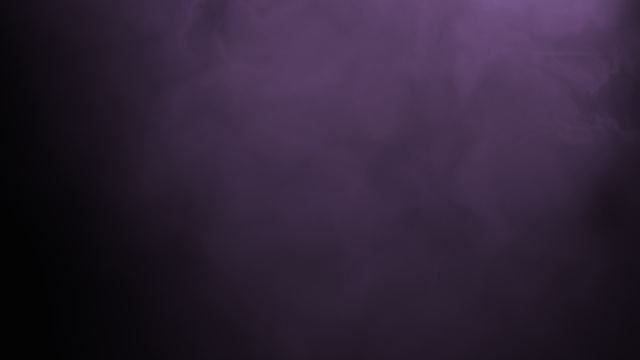
Give the GLSL for this background, as a Shadertoy shader.

```glsl
// Violet stage smoke lit from the upper right, fading into darkness at the left and lower corners.

#define SMOKE_TINT vec3(1.0, 0.715, 1.14)
#define SHADOW_COLOR vec3(0.011, 0.010, 0.014)
#define LOW_LIGHT 0.118
#define HIGH_LIGHT 0.345
#define GLOW_GAIN 0.085
#define CLOUD_SCALE 2.8
#define CLOUD_CONTRAST 0.46
#define WARP_AMOUNT 0.25
#define WISP_SCALE 4.5
#define WISP_GAIN 0.05

vec2 hashGradient(vec2 cell) {
    vec3 q = fract(cell.xyx * vec3(0.1031, 0.1030, 0.0973));
    q += dot(q, q.yzx + 33.33);
    float angle = 6.28318 * fract((q.x + q.y) * q.z);
    return vec2(cos(angle), sin(angle));
}

float gradientNoise(vec2 p) {
    vec2 cell = floor(p), f = fract(p);
    vec2 w = f * f * f * (f * (f * 6.0 - 15.0) + 10.0);
    vec2 e = vec2(0.0, 1.0);
    float a = dot(hashGradient(cell), f);
    float b = dot(hashGradient(cell + e.yx), f - e.yx);
    float c = dot(hashGradient(cell + e.xy), f - e.xy);
    float d = dot(hashGradient(cell + e.yy), f - e.yy);
    return mix(mix(a, b, w.x), mix(c, d, w.x), w.y);
}

float fbm(vec2 p) {
    float sum = 0.0, amplitude = 0.5;
    for (int i = 0; i < 6; i++) {
        sum += amplitude * gradientNoise(p);
        p = mat2(1.6, 1.2, -1.2, 1.6) * p + 7.3;
        amplitude *= 0.53;
    }
    return sum;
}

// Soft elliptical spot: 1 at its center, falling to 0
float spot(vec2 uv, vec2 center, vec2 radius) {
    vec2 d = (uv - center) / radius;
    return exp(-dot(d, d));
}

// Broad light distribution, before the fine smoke
float lightField(vec2 uv) {
    float level = mix(LOW_LIGHT, HIGH_LIGHT, uv.y);
    float leftStart = mix(0.06, -0.14, uv.y);
    float leftEnd = mix(0.52, 0.49, uv.y);
    float rightStart = mix(0.66, 0.87, uv.y);
    level *= smoothstep(leftStart, leftEnd, uv.x);
    level *= 1.0 - 0.62 * smoothstep(rightStart, 1.06, uv.x);
    level += GLOW_GAIN * spot(uv, vec2(0.79, 1.02), vec2(0.17, 0.22));
    level += 0.025 * spot(uv, vec2(0.36, 0.62), vec2(0.10, 0.12));
    level += 0.025 * spot(uv, vec2(0.86, 0.66), vec2(0.08, 0.16));
    level *= 1.0 - 0.28 * spot(uv, vec2(0.34, 0.97), vec2(0.04, 0.10));
    level *= 1.0 - 0.30 * spot(uv, vec2(0.95, 0.43), vec2(0.04, 0.08));
    return level;
}

void mainImage(out vec4 fragColor, in vec2 fragCoord) {
    vec2 uv = fragCoord / iResolution.xy;
    vec2 p = fragCoord / iResolution.y;

    // Curling smoke from warped noise
    vec2 warp = vec2(fbm(p * 2.2 + 3.1), fbm(p * 2.2 + 17.4));
    vec2 flow = p + WARP_AMOUNT * warp;
    float cloud = fbm(flow * CLOUD_SCALE + 5.0);
    float curls = fbm(flow * CLOUD_SCALE * 3.0 + 23.0);

    // The warp also ruffles the outline of the lit region
    float level = lightField(uv + 0.06 * warp);
    level *= 1.0 + CLOUD_CONTRAST * (0.7 * cloud + 0.35 * curls);

    // Thin filaments in the upper corners
    float ridge = 1.0 - abs(fbm(flow * WISP_SCALE + 11.0)) * 4.0;
    float wispMask = spot(uv, vec2(0.94, 0.74), vec2(0.10, 0.24))
                   + 0.7 * spot(uv, vec2(0.33, 1.0), vec2(0.09, 0.16));
    level += WISP_GAIN * wispMask * (pow(max(ridge, 0.0), 2.0) - 0.2);
    level += 0.03 * spot(uv, vec2(0.88, 0.852), vec2(0.035, 0.005));

    vec3 color = SHADOW_COLOR + SMOKE_TINT * max(level, 0.0);
    fragColor = vec4(color, 1.0);
}
```
